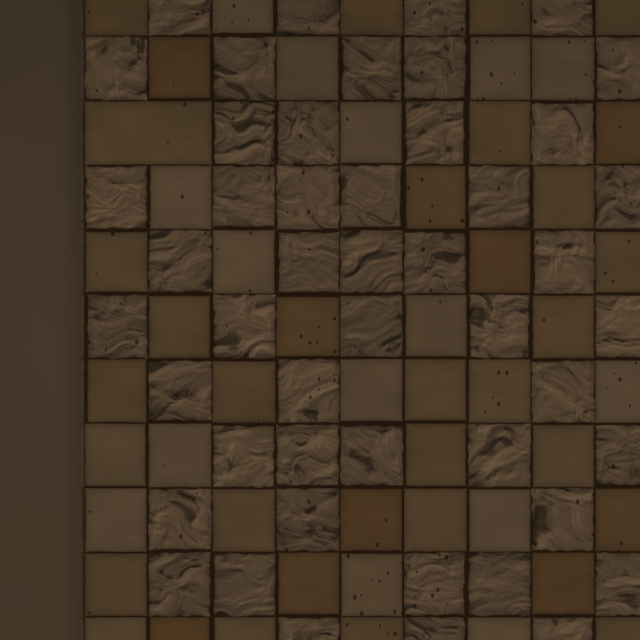
Reproduce this texture procedurally as a WebGL 1 fragment shader.

```glsl
precision highp float;
// Dim wall of square stone tiles, smooth and rough-hewn, beside a plain plaster strip.

uniform vec2 u_resolution;

#define PITCH vec2(0.0997, 0.1008)   // tile size across and up
#define ORIGIN vec2(0.132, 0.0365)   // lower left corner of tile (0, 0)
#define WIDE_TILE vec2(0.0, 7.0)     // tile that spans two columns
#define GAP_MIN 0.006                // joint half width, in tiles
#define GAP_VARY 0.045
#define ROUGH_BIAS 0.80              // chance that the checker rule holds
#define RELIEF 1.25                  // contrast of the rough faces
#define GRAIN 0.16                   // contrast of the smooth faces
#define JOINT_COLOR vec3(0.115, 0.070, 0.035)
#define PLASTER_COLOR vec3(0.272, 0.218, 0.165)

float hash(vec2 p) {
  return fract(sin(dot(p, vec2(127.1, 311.7))) * 43758.5453);
}

float noise(vec2 p) {
  vec2 i = floor(p), f = fract(p);
  f = f * f * (3.0 - 2.0 * f);
  return mix(mix(hash(i), hash(i + vec2(1.0, 0.0)), f.x),
             mix(hash(i + vec2(0.0, 1.0)), hash(i + vec2(1.0, 1.0)), f.x), f.y);
}

float fbm(vec2 p) {
  float sum = 0.0, amp = 0.5;
  for (int i = 0; i < 4; i++) {
    sum += amp * noise(p);
    p = mat2(1.6, 1.2, -1.2, 1.6) * p + 3.7;
    amp *= 0.5;
  }
  return sum;
}

// Height of a split stone face: warped ledges along a tilted direction.
float splitHeight(vec2 p, float tilt) {
  float c = cos(tilt), s = sin(tilt);
  vec2 q = mat2(c, -s, s, c) * p * vec2(2.6, 5.5);
  q += 1.6 * vec2(noise(p * 3.0), noise(p * 3.0 + 19.0));
  return fbm(q);
}

// Small round holes scattered on a jittered grid.
float pits(vec2 p, float density) {
  vec2 g = p * 8.0, cell = floor(g);
  vec2 jitter = 0.3 + 0.4 * vec2(hash(cell + 2.1), hash(cell + 5.3));
  float radius = mix(0.08, 0.24, hash(cell + 8.7));
  float d = length((fract(g) - jitter) * vec2(1.0, 0.75));
  return step(hash(cell), density) * (1.0 - smoothstep(radius - 0.08, radius + 0.08, d));
}

vec3 roughFace(vec2 p, vec2 id) {
  float tilt = mix(-0.8, 0.5, hash(id + 31.0));
  float h = splitHeight(p, tilt);
  float slope = h - splitHeight(p + vec2(-0.025, 0.04), tilt);
  vec3 base = mix(vec3(0.295, 0.235, 0.175), vec3(0.330, 0.262, 0.192), hash(id + 4.0));
  base *= 0.86 + 0.28 * h;
  float light = clamp(1.0 + RELIEF * slope, 0.62, 1.18);
  float hollow = 1.0 - smoothstep(0.20, 0.34, h);
  return base * light * (1.0 - 0.35 * hollow);
}

vec3 smoothFace(vec2 p, vec2 id) {
  float tone = hash(id + 12.0);
  vec3 base = mix(vec3(0.322, 0.256, 0.188), vec3(0.302, 0.235, 0.155),
                  smoothstep(0.1, 0.6, tone));
  base = mix(base, vec3(0.290, 0.210, 0.125), smoothstep(0.65, 1.0, tone));
  float cloud = fbm(p * vec2(1.5, 2.5));
  float streak = noise(p * vec2(4.0, 22.0));
  return base * (1.0 + GRAIN * (cloud - 0.47) + 0.04 * (streak - 0.5));
}

vec3 tileWall(vec2 uv) {
  vec2 grid = (uv - ORIGIN) / PITCH;
  vec2 id = floor(grid), f = fract(grid);
  bool leftHalf = distance(id, WIDE_TILE) < 0.5;
  bool rightHalf = distance(id, WIDE_TILE + vec2(1.0, 0.0)) < 0.5;
  if (rightHalf) id = WIDE_TILE;

  // Face: alternating finish with random exceptions
  vec2 p = grid + id * 7.3;
  float checker = 1.0 - mod(id.x + id.y, 2.0);
  float chance = mix(1.0 - ROUGH_BIAS, ROUGH_BIAS, checker);
  bool rough = hash(id + 0.7) < chance;
  vec3 color = rough ? roughFace(p, id) : smoothFace(p, id);
  float pitted = step(0.72, hash(id + 23.0));
  color = mix(color, JOINT_COLOR, 0.65 * pits(p, 0.10 * pitted));

  // Joints: each side of each tile has its own gap
  vec2 seedLo = vec2(hash(id + 41.0), hash(id + 43.0));
  vec2 seedHi = vec2(hash(id + 47.0), hash(id + 53.0));
  vec2 lo = f - GAP_MIN - GAP_VARY * seedLo * seedLo * seedLo;
  vec2 hi = 1.0 - f - GAP_MIN - GAP_VARY * seedHi * seedHi * seedHi;
  if (leftHalf) hi.x = 1.0;
  if (rightHalf) lo.x = 1.0;
  float edge = min(min(lo.x, lo.y), min(hi.x, hi.y));
  edge -= (rough ? 0.035 : 0.010) * (noise(p * 9.0) - 0.4);
  float soft = max(0.016, 0.75 / (u_resolution.y * PITCH.y));
  color *= 1.0 - 0.22 * exp(-max(edge, 0.0) * 22.0);
  float joint = 1.0 - smoothstep(-soft, soft, edge);
  return mix(color, JOINT_COLOR, 0.88 * joint);
}

vec3 plaster(vec2 uv) {
  float mottling = fbm(uv * vec2(14.0, 7.0)) - 0.47;
  vec3 color = PLASTER_COLOR * (1.0 + 0.07 * mottling);
  color *= mix(vec3(1.02, 0.99, 0.98), vec3(0.96, 0.99, 1.0), uv.y);
  return color * (1.0 - 0.16 * smoothstep(0.085, 0.135, uv.x));
}

void main() {
  vec2 uv = gl_FragCoord.xy / u_resolution;
  float wall = smoothstep(0.124, 0.136, uv.x);
  vec3 color = mix(plaster(uv), tileWall(uv), wall);
  color *= 1.0 - 0.10 * smoothstep(0.65, 1.0, uv.y);  // dimmer toward the top
  gl_FragColor = vec4(color, 1.0);
}
```
